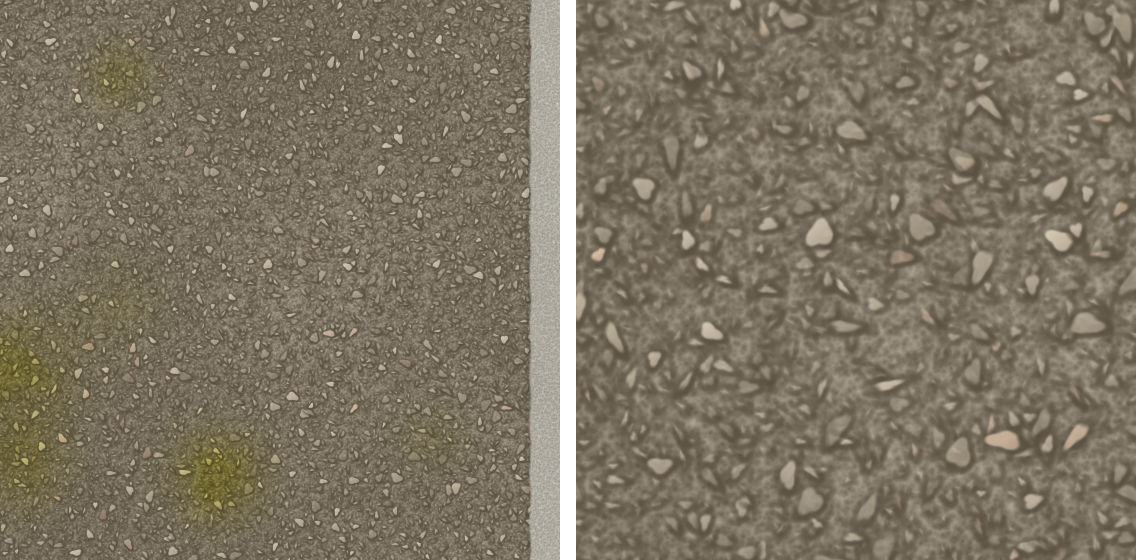
Left, the full canvas; right, a detail of the centre.
Give the GLSL for this texture, as a three.js fragment shader.

```glsl
// Weathered exposed-aggregate concrete: pale pebbles with dark rims in gritty mortar,
// faint moss stains and a smooth light border strip on the right.
// Pebbles are jittered ellipses on three grids; grit is cellular noise, clouds are sines.
varying vec2 vUv;

vec2 hash2(vec2 p) {
  vec3 q = fract(p.xyx * vec3(0.1031, 0.1030, 0.0973));
  q += dot(q, q.yzx + 33.33);
  return fract((q.xx + q.yz) * q.zy);
}

mat2 rotation(float a) {
  float c = cos(a), s = sin(a);
  return mat2(c, -s, s, c);
}

// Cellular noise: distance to the nearest jittered point, centred on zero
float grit(vec2 p) {
  vec2 cell = floor(p);
  float nearest = 2.0;
  for (int y = -1; y <= 1; y++)
    for (int x = -1; x <= 1; x++) {
      vec2 id = cell + vec2(float(x), float(y));
      nearest = min(nearest, length(id + hash2(id) - p));
    }
  return nearest - 0.45;
}

// Layered, warped sines for soft uneven tone, about -1 to 1
float clouds(vec2 p) {
  float sum = 0.0, amp = 0.5;
  for (int i = 0; i < 5; i++) {
    p += 0.7 * sin(p.yx * 1.3 + float(i) * 1.7);
    sum += amp * sin(p.x) * cos(p.y);
    p = rotation(0.9) * p * 1.9;
    amp *= 0.68;
  }
  return sum;
}

float blot(vec2 p, vec2 center, float radius) {
  vec2 q = (p - center) / radius;
  return exp(-dot(q, q));
}

// Lays one grid of rimmed, lit pebbles over the ground colour
vec3 addPebbles(vec3 ground, vec2 p, float scale, float share, float strength) {
  vec3 col = ground;
  vec2 cell = floor(p * scale);
  for (int y = -1; y <= 1; y++)
    for (int x = -1; x <= 1; x++) {
      vec2 id = cell + vec2(float(x), float(y));
      vec2 place = hash2(id + 17.0), kind = hash2(id + 71.0), look = hash2(id + 139.0);
      if (kind.x > share) continue;

      // Irregular ellipse, leaning mostly down to the right
      vec2 q = p - (id + place) / scale;
      float turn = -0.95 + (look.x - 0.5) * 2.7;
      vec2 local = rotation(turn) * q;
      float size = mix(0.14, 0.33, kind.y * kind.y) / scale;
      vec2 radii = size * vec2(1.15, mix(0.42, 0.9, look.y));
      vec2 e = local / radii;
      float angle = atan(e.y, e.x + 0.0001);
      float wobble = 0.16 * sin(angle * 3.0 + place.x * 6.3) + 0.1 * sin(angle * 2.0 + place.y * 9.0);
      float d = (length(e) - 1.0 - wobble) * radii.y;

      // Dark rim, heavier below right; the face is lit from the upper left
      float light = dot(q / size, vec2(-0.55, 0.83));
      float rim = 1.0 - smoothstep(0.0004, 0.0034, abs(d - 0.0011));
      float face = 1.0 - smoothstep(-0.0014, 0.0009, d);
      float pale = fract(look.x * 7.3 + kind.y * 3.1);
      vec3 stone = mix(vec3(0.59, 0.55, 0.48), vec3(0.80, 0.75, 0.67), pale);
      stone += vec3(0.035, -0.015, -0.025) * step(0.86, place.y);
      stone += 0.05 * clamp(light, -1.0, 1.0);
      col = mix(col, vec3(0.35, 0.315, 0.255), rim * strength * clamp(0.62 - 0.25 * light, 0.2, 0.9));
      col = mix(col, stone, face * strength * mix(0.5, 1.0, pale));
    }
  return col;
}

void main() {
  vec2 p = vUv;
  float cloud = clouds(p * 9.0 + 2.0);
  float fine = grit(rotation(0.6) * p * vec2(150.0, 190.0));
  float dust = grit(p * 270.0 + 40.0);

  // Mortar with broad light and dark areas
  vec3 col = vec3(0.53, 0.495, 0.432) + 0.032 * cloud;
  col += 0.045 * blot(p, vec2(0.08, 0.74), 0.16) + 0.03 * blot(p, vec2(0.58, 0.48), 0.25);
  col -= 0.05 * blot(p, vec2(0.42, 0.95), 0.22) + 0.035 * blot(p, vec2(0.2, 0.1), 0.3);
  col += 0.15 * fine + 0.12 * dust;

  // Aggregate, from small chips to large pebbles
  col = addPebbles(col, p, 112.0, 0.75, 0.5);
  col = addPebbles(col, p + 3.1, 64.0, 0.72, 0.72);
  col = addPebbles(col, p + 7.7, 37.0, 0.7, 0.95);

  // Moss stains
  float moss = blot(p, vec2(0.03, 0.33), 0.1) + blot(p, vec2(0.03, 0.17), 0.08)
             + blot(p, vec2(0.39, 0.15), 0.08) + 0.55 * blot(p, vec2(0.21, 0.86), 0.06)
             + 0.4 * blot(p, vec2(0.77, 0.21), 0.06) + 0.35 * blot(p, vec2(0.21, 0.46), 0.09);
  moss = clamp(moss * (0.8 + 0.4 * cloud), 0.0, 1.0);
  col *= mix(vec3(1.0), vec3(0.94, 0.94, 0.53), moss);

  // Smooth border strip with a shaded joint
  float edge = p.x - 0.946 - 0.0012 * sin(p.y * 71.0) - 0.003 * fine;
  vec3 strip = vec3(0.695, 0.675, 0.63) + 0.02 * cloud + 0.11 * fine + 0.12 * dust;
  strip += vec3(-0.025, 0.0, 0.02) * smoothstep(0.0, 0.3, fine);
  col *= 1.0 - 0.1 * (1.0 - smoothstep(0.0, 0.008, abs(edge + 0.003)));
  col = mix(col, strip, smoothstep(-0.002, 0.004, edge));

  gl_FragColor = vec4(col, 1.0);
}
```
